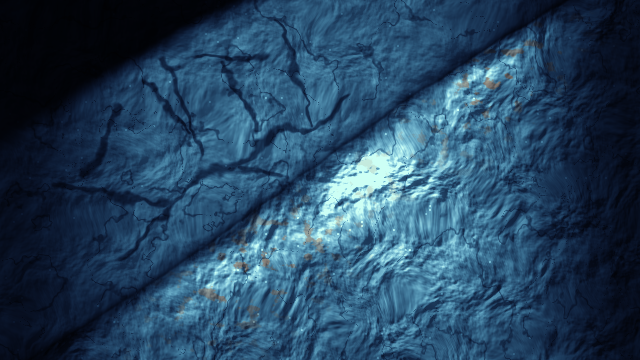
This texture is drawn by a Shadertoy shader. Its source:

```glsl
// A submerged rock face split by a diagonal seam: a shaded, veined slab above
// and a brightly lit rugged slab below. Relief comes from warped noise slopes,
// light from soft elliptical pools, and colour from one blue ramp plus rust.

const float SEAM_SLOPE = 0.677;

float hash(vec2 p) {
    vec3 q = fract(vec3(p.xyx) * 0.1031);
    q += dot(q, q.yzx + 33.33);
    return fract((q.x + q.y) * q.z);
}

float noise(vec2 p) {
    vec2 i = floor(p), f = fract(p);
    f = f * f * (3.0 - 2.0 * f);
    return mix(mix(hash(i), hash(i + vec2(1, 0)), f.x),
               mix(hash(i + vec2(0, 1)), hash(i + vec2(1, 1)), f.x), f.y);
}

float fbm(vec2 p, int octaves) {
    float sum = 0.0, amp = 0.5;
    for (int i = 0; i < octaves; i++) {
        sum += amp * noise(p);
        p = mat2(1.6, 1.2, -1.2, 1.6) * p + 7.3;
        amp *= 0.5;
    }
    return sum;
}

vec2 wobble(vec2 p) {
    return vec2(noise(p), noise(p + 31.0)) - 0.5;
}

float segmentDistance(vec2 p, vec2 a, vec2 b) {
    vec2 ab = b - a;
    return length(p - a - ab * clamp(dot(p - a, ab) / dot(ab, ab), 0.0, 1.0));
}

// Elliptical pool of light whose long axis points along 'axis'
float pool(vec2 p, vec2 centre, vec2 axis, vec2 radius) {
    axis = normalize(axis);
    p -= centre;
    vec2 q = vec2(dot(p, axis), dot(p, vec2(-axis.y, axis.x))) / radius;
    return exp(-dot(q, q));
}

// Broken dark cracks where rough noise crosses its middle value
float creases(vec2 p, float width) {
    float w = width * smoothstep(0.25, 0.75, noise(p * 1.7 + 4.0)) + 0.002;
    return 1.0 - smoothstep(0.0, w, abs(fbm(p, 5) - 0.48));
}

float rockHeight(vec2 p) {
    vec2 q = p * vec2(14.0, 11.0) + 0.9 * wobble(p * 9.0);
    float folds = abs(fbm(q, 4) - 0.47);
    return 0.75 * fbm(q * 1.2 + 9.0, 5) + 0.8 * sqrt(folds * folds + 0.0006);
}

// Main branches across the upper slab, with ragged outlines
float branchVeins(vec2 p) {
    vec4 branches[12] = vec4[12](
        vec4(.50, .42, .65, .56), vec4(.65, .56, .81, .63),
        vec4(.81, .63, .97, .71), vec4(.66, .55, .79, .49),
        vec4(.47, .83, .59, .56), vec4(.61, .81, .70, .63),
        vec4(.75, .93, .88, .68), vec4(.14, .48, .50, .42),
        vec4(.36, .73, .22, .53), vec4(.50, .42, .34, .29),
        vec4(.41, .78, .54, .64), vec4(.54, .84, .72, .82));
    vec2 w = p + 0.06 * wobble(p * 9.0) + 0.022 * wobble(p * 28.0) + 0.01 * wobble(p * 70.0);
    float d = 1.0;
    for (int i = 0; i < 12; i++)
        d = min(d, segmentDistance(w, branches[i].xy, branches[i].zw));
    float width = 0.003 + 0.011 * noise(p * 15.0);
    return 1.0 - smoothstep(width * 0.4, width * 1.7, d);
}

// Coverage of the rock below its upper left outline
float slabMask(vec2 p) {
    float edge = 0.757 + 0.57 * (p.x - 0.23) + 0.025 * (noise(p * 8.0) - 0.5);
    return smoothstep(0.015, -0.07, p.y - edge);
}

float upperLight(vec2 p) {
    float sides = smoothstep(0.04, 0.5, p.x) * smoothstep(1.65, 1.1, p.x);
    float glow = pool(p, vec2(0.75, 0.62), vec2(1, 0.7), vec2(0.42, 0.27));
    return mix(0.012, 0.055 + sides * (0.22 + 0.14 * glow), slabMask(p));
}

float lowerLight(vec2 p, float grain) {
    float sides = smoothstep(0.1, 0.52, p.x) * smoothstep(1.74, 1.28, p.x);
    float light = 0.05 + sides * (0.27 + 0.06 * smoothstep(0.0, 0.3, p.y));
    float core = pool(p, vec2(1.02, 0.51), vec2(0.69, 0.72), vec2(0.15, 0.065));
    float halo = pool(p, vec2(1.06, 0.50), vec2(0.8, 0.6), vec2(0.30, 0.16));
    float left = pool(p, vec2(0.67, 0.26), vec2(0.8, 0.6), vec2(0.17, 0.06));
    float base = pool(p, vec2(1.17, 0.27), vec2(1, 0.2), vec2(0.21, 0.13));
    float crest = pool(p, vec2(1.36, 0.81), vec2(0.8, 0.6), vec2(0.17, 0.07));
    return light + (0.5 + grain) * (0.5 * core + 0.22 * halo + 0.26 * left + 0.12 * base + 0.2 * crest);
}

vec3 waterRamp(float l) {
    float depth = (1.8 + 0.9 * exp(-9.0 * l)) * l + 1.4 * l * l * l * l;
    return vec3(0.46 * l + 0.34 * l * l * l, l, 1.0 - exp(-depth));
}

void mainImage(out vec4 fragColor, in vec2 fragCoord) {
    vec2 p = fragCoord / iResolution.y;
    float seamY = 0.097 + SEAM_SLOPE * (p.x - 0.23) + 0.012 * sin(p.x * 5.0 + 2.2);
    float d = (p.y - seamY) / length(vec2(1.0, SEAM_SLOPE)) + 0.008 * (noise(p * 18.0) - 0.5);
    float upper = smoothstep(-0.005, 0.005, d);

    // Relief lit from the upper left
    float e = 0.004, h = rockHeight(p);
    vec2 slope = vec2(rockHeight(p + vec2(e, 0)) - h, rockHeight(p + vec2(0, e)) - h) / e;
    float relief = clamp(1.0 + 0.048 * dot(slope, vec2(0.6, -0.8)), 0.45, 1.65);
    float grain = fbm(p * 24.0, 4);

    // Light on each slab, its veins and creases
    float top = upperLight(p) * mix(1.0, relief, 0.6) * (0.75 + 0.6 * grain);
    top *= (1.0 - 0.6 * branchVeins(p)) * (1.0 - 0.45 * creases(p * 9.0 + 3.0, 0.035));
    top *= 1.0 - 0.85 * exp(-max(d, 0.0) / 0.022);
    float bottom = lowerLight(p, grain) * relief * (0.8 + 0.5 * grain);
    bottom *= 1.0 - 0.4 * creases(p * vec2(11.0, 8.0) + 11.0, 0.03);
    bottom *= mix(0.4, 1.0, smoothstep(0.0, 0.045, -d));
    float light = mix(bottom, top, upper);

    // Pale mineral flecks
    vec2 cell = floor(p * 90.0), local = fract(p * 90.0) - 0.5;
    light += 0.5 * step(0.99, hash(cell)) * smoothstep(0.35, 0.1, length(local)) * light;
    vec3 color = waterRamp(clamp(light, 0.0, 1.0));

    // Rust stains gathered on the lower slab
    float stain = smoothstep(0.56, 0.68, fbm(p * vec2(34.0, 42.0) + 5.0, 4));
    float area = pool(p, vec2(0.72, 0.25), vec2(1, 0.7), vec2(0.32, 0.14))
               + pool(p, vec2(1.38, 0.77), vec2(0.8, 0.6), vec2(0.26, 0.12));
    float rust = stain * min(area, 1.0) * (1.0 - upper);
    color = mix(color, vec3(0.95, 0.66, 0.5) * min(light, 0.6), 0.65 * rust);
    fragColor = vec4(clamp(color, 0.0, 1.0), 1.0);
}
```
